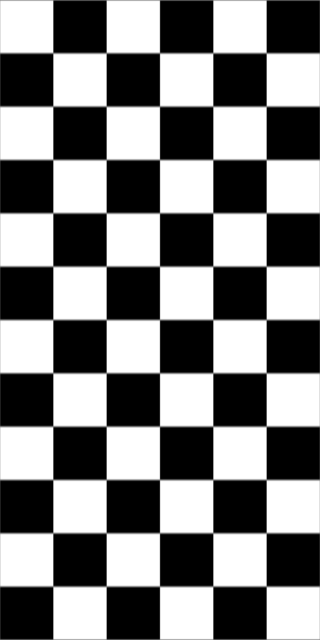
Give the GLSL for this pattern, as a WebGL 1 fragment shader.

```glsl
precision highp float;
// Black and white checkerboard, six squares across and twelve down, with softened edges.

uniform vec2 u_resolution;

const vec2 CELLS = vec2(6.0, 12.0);
// Half-width of the edge blend, in cells: rows blend more softly than columns.
const vec2 EDGE_SOFTNESS = vec2(0.0164, 0.0352);
const vec3 DARK = vec3(0.0);
const vec3 LIGHT = vec3(1.0);

// Square wave along one axis: +1 in even cells, -1 in odd cells, blended at edges.
float softStripe(float position, float softness) {
    float toEdge = 0.5 - abs(fract(position) - 0.5);
    float parity = 1.0 - 2.0 * mod(floor(position), 2.0);
    return parity * (2.0 * smoothstep(-softness, softness, toEdge) - 1.0);
}

// 0 where both stripes agree, 1 where they differ.
float checker(vec2 position, vec2 softness) {
    float columns = softStripe(position.x, softness.x);
    float rows = softStripe(position.y, softness.y);
    return 0.5 - 0.5 * columns * rows;
}

void main() {
    vec2 position = gl_FragCoord.xy / u_resolution * CELLS;

    // Keep the blend at least a pixel wide on small canvases.
    vec2 pixel = CELLS / u_resolution;
    vec2 softness = max(EDGE_SOFTNESS, 0.7 * pixel);

    vec3 color = mix(DARK, LIGHT, checker(position, softness));
    gl_FragColor = vec4(color, 1.0);
}
```
